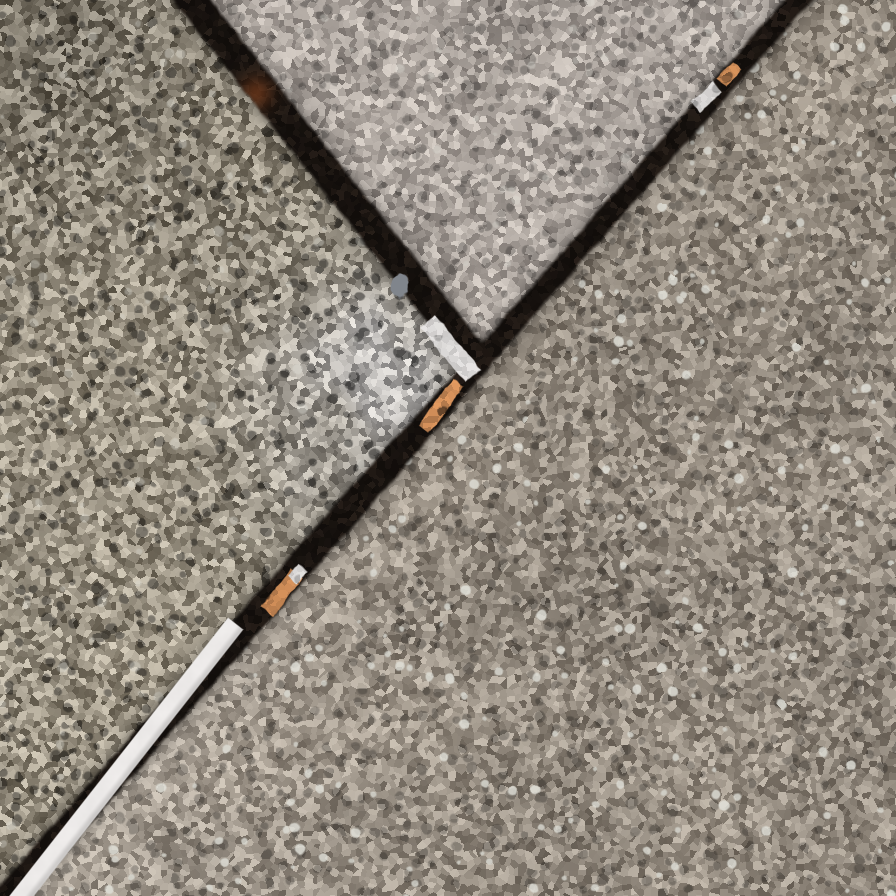
Reproduce this texture procedurally as a WebGL 1 fragment shader.

```glsl
precision highp float;
// Three speckled concrete slabs separated by dark joints that meet in a Y,
// with a pale stick and some paper and cork stubs wedged into the gaps.
// Cellular noise makes the grains and pebbles; layered sines stain the slabs.

uniform vec2 u_resolution;

const vec2 JUNCTION = vec2(0.534, 0.595);
const vec2 MAIN_NORMAL = vec2(0.750, -0.661);   // points to the right slab
const vec2 BRANCH_NORMAL = vec2(0.785, 0.620);  // points to the top slab
const float MAIN_HALF = 0.0115;
const float BRANCH_HALF = 0.0165;
const float GRAIN_SCALE = 138.0;
const float CHIP_SCALE = 78.0;
const float PEBBLE_SCALE = 46.0;
const vec3 LEFT_STONE = vec3(0.580, 0.550, 0.490);
const vec3 TOP_STONE = vec3(0.665, 0.635, 0.610);
const vec3 RIGHT_STONE = vec3(0.575, 0.540, 0.495);
const vec3 WORN_STONE = vec3(0.690, 0.680, 0.670);
const vec3 GAP_DARK = vec3(0.065, 0.050, 0.040);
const vec3 PAPER = vec3(0.900, 0.890, 0.885);
const vec3 CORK = vec3(0.780, 0.530, 0.330);

vec2 hash2(vec2 p) {
  vec2 q = vec2(dot(p, vec2(127.1, 311.7)), dot(p, vec2(269.5, 183.3)));
  return fract(sin(q) * 43758.55);
}

// Nearest cell: x = distance, yz = random pair of that cell.
vec3 cells(vec2 p) {
  vec2 base = floor(p);
  vec3 best = vec3(9.0, 0.0, 0.0);
  for (int j = -1; j <= 1; j++) {
    for (int i = -1; i <= 1; i++) {
      vec2 id = base + vec2(float(i), float(j));
      float d = length(id + hash2(id) - p);
      if (d < best.x) best = vec3(d, hash2(id + 57.3));
    }
  }
  return best;
}

// Soft stains from layered, bent sines, about -1 to 1.
float stains(vec2 p) {
  float sum = 0.0;
  float amp = 0.5;
  for (int i = 0; i < 4; i++) {
    p = mat2(0.8, -0.6, 0.6, 0.8) * p + 1.7;
    sum += amp * sin(p.x + 1.3 * sin(p.y)) * cos(p.y * 0.9);
    p *= 1.9;
    amp *= 0.6;
  }
  return sum;
}

// Signed distance to a flat-ended bar from a to b.
float bar(vec2 p, vec2 a, vec2 b, float halfWidth) {
  vec2 axis = normalize(b - a);
  vec2 q = p - 0.5 * (a + b);
  vec2 d = abs(vec2(dot(q, axis), axis.x * q.y - axis.y * q.x));
  d -= vec2(0.5 * length(b - a), halfWidth);
  return length(max(d, 0.0)) + min(max(d.x, d.y), 0.0);
}

float cover(float d, float soft) {
  return 1.0 - smoothstep(-soft, soft, d);
}

float blob(vec2 p, vec2 center, float radius) {
  vec2 q = (p - center) / radius;
  return exp(-dot(q, q));
}

void main() {
  vec2 p = gl_FragCoord.xy / u_resolution;
  float aa = 0.9 / min(u_resolution.x, u_resolution.y);
  float stain = stains(p * 13.0);
  float fine = stains(p * 90.0);

  // Joint layout, with slightly crumbled edges
  float mainSide = dot(p - JUNCTION, MAIN_NORMAL);
  float branchSide = dot(p - JUNCTION, BRANCH_NORMAL);
  float mainWidth = MAIN_HALF + 0.0035 * (1.0 - smoothstep(0.45, 0.62, p.y));
  float mainGap = abs(mainSide) - mainWidth;
  float branchGap = max(abs(branchSide) - BRANCH_HALF, mainSide);
  float blend = max(0.012 - abs(mainGap - branchGap), 0.0);
  float gap = min(mainGap, branchGap) - blend * blend / 0.048 + 0.0016 * fine;
  float isRight = step(0.0, mainSide);
  float isTop = (1.0 - isRight) * step(0.0, branchSide);
  float isLeft = 1.0 - isRight - isTop;

  // Slab colour and broad wear
  vec3 stone = LEFT_STONE * isLeft + TOP_STONE * isTop + RIGHT_STONE * isRight;
  float worn = blob(p, vec2(0.42, 0.59), 0.12) + 0.5 * blob(p, vec2(0.37, 0.46), 0.09);
  worn = isLeft * clamp(worn * (0.9 + 0.6 * stain), 0.0, 1.0);
  stone = mix(stone, WORN_STONE, worn);
  stone *= 1.0 + 0.07 * stain - 0.16 * isLeft * blob(p, vec2(0.10, 0.98), 0.22);
  float rim = isRight * exp(-max(gap, 0.0) / 0.045) * (1.0 - smoothstep(0.2, 0.6, p.y));
  stone += 0.10 * rim + 0.05 * isRight * blob(p, vec2(0.2, 0.0), 0.25);

  // Mineral grains, dark chips and pale pebbles
  vec2 warped = p + 0.002 * vec2(fine, stains(p.yx * 80.0));
  vec3 grain = cells(warped * GRAIN_SCALE);
  vec3 chip = cells(warped * CHIP_SCALE + 11.0);
  vec3 pebble = cells(warped * PEBBLE_SCALE + 31.0);
  float contrast = 0.36 + 0.10 * isLeft;
  stone += contrast * (grain.y - 0.48) * vec3(1.0, 0.99, 0.96);
  float darkChip = step(0.76, chip.y) * cover(chip.x - 0.28 - 0.25 * chip.z, 0.10);
  stone *= 1.0 - darkChip * (0.24 + 0.14 * isLeft + 0.10 * worn);
  float pale = step(0.86 - 0.05 * isRight, pebble.y);
  pale *= cover(pebble.x - 0.10 - 0.17 * pebble.z, 0.06) * (0.45 + 0.55 * isRight);
  stone = mix(stone, vec3(0.82, 0.82, 0.79) + 0.08 * pebble.z, 0.8 * pale);

  // Shaded slab edges and the dark gap with damp litter
  stone *= 1.0 - 0.30 * exp(-max(gap, 0.0) / 0.008);
  vec3 litter = GAP_DARK + 0.09 * grain.y * grain.y * vec3(1.0, 0.8, 0.65);
  litter += vec3(0.28, 0.13, 0.05) * blob(p, vec2(0.286, 0.896), 0.018);
  vec3 color = mix(stone, litter, cover(gap, 0.0018 + aa));
  float flake = length((p - vec2(0.445, 0.681)) * vec2(1.0, 0.75)) - 0.010 + 0.004 * fine;
  color = mix(color, vec3(0.50, 0.52, 0.55), cover(flake, aa));

  // Cork stubs, then paper pieces
  float cork = bar(p, vec2(0.512, 0.573), vec2(0.472, 0.520), 0.0075);
  cork = min(cork, bar(p, vec2(0.331, 0.360), vec2(0.298, 0.318), 0.0085));
  cork = min(cork, bar(p, vec2(0.806, 0.908), vec2(0.823, 0.927), 0.0065));
  vec3 corkColor = CORK * (0.85 + 0.3 * grain.y - 0.4 * darkChip);
  color = mix(color, corkColor, cover(cork + 0.0025 * fine, aa));
  float paper = bar(p, vec2(0.477, 0.641), vec2(0.528, 0.580), 0.0110);
  paper = min(paper, bar(p, vec2(0.776, 0.881), vec2(0.801, 0.903), 0.0080));
  paper = min(paper, bar(p, vec2(0.326, 0.353), vec2(0.338, 0.366), 0.0065));
  vec3 paperColor = PAPER * (0.86 + 0.16 * grain.y - 0.2 * darkChip);
  color = mix(color, paperColor, cover(paper + 0.002 * fine, aa));

  // Long pale stick with a shaded lower side
  vec2 stickTop = vec2(0.263, 0.304);
  vec2 stickFoot = vec2(0.010, -0.018);
  float stick = bar(p, stickFoot, stickTop, 0.0108);
  float across = dot(p - stickTop, vec2(0.786, -0.618));
  vec3 stickColor = PAPER * (1.03 - 0.14 * smoothstep(0.002, 0.009, across) + 0.02 * fine);
  color = mix(color, stickColor, cover(stick, aa));

  gl_FragColor = vec4(clamp(color, 0.0, 1.0), 1.0);
}
```
